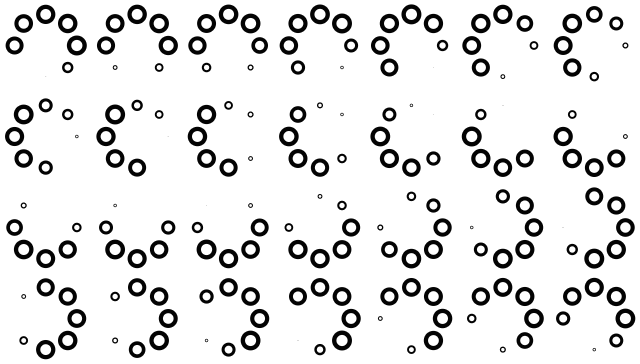
Give the GLSL for this pattern, as a Shadertoy shader.

```glsl
// A 7 by 4 sheet of loading-spinner frames: eight rings swell and shrink in turn.

const vec2 GRID = vec2(7.0, 4.0);
const float FRAMES = 28.0;
const float DOTS = 8.0;
const float TAU = 6.2831853;
const float ORBIT = 0.342;       // in cell heights
const float HOLE = 0.56;         // inner radius over outer radius
const vec3 PAPER = vec3(1.0);
const vec3 INK = vec3(0.01);

float disk(float dist, float radius, float pixel) {
    return clamp(0.5 + (radius - dist) / pixel, 0.0, 1.0);
}

// Coverage of a ring whose stroke scales with its radius
float ring(vec2 p, float radius, float pixel) {
    float dist = length(p);
    return disk(dist, radius, pixel) - disk(dist, radius * HOLE, pixel);
}

// Quick growth, slow swell, then a steady shrink; age is in frames
float ringRadius(float age) {
    float grow = 0.026 * age;
    float swell = 0.095 + 0.0009 * age;
    float shrink = 0.0146 * (24.25 - age);
    return max(0.0, min(min(grow, swell), shrink));
}

// Frame at which a dot begins to grow, counted anticlockwise from the top
float startFrame(float dot_index) {
    return 16.0 + min(4.0 * dot_index, FRAMES - 1.0);
}

float spinner(vec2 p, float frame, float pixel) {
    float ink = 0.0;
    for (float k = 0.0; k < DOTS; k++) {
        float angle = TAU * (0.25 + k / DOTS);
        vec2 center = ORBIT * vec2(cos(angle), sin(angle));
        float age = mod(frame - startFrame(k), FRAMES);
        ink = max(ink, ring(p - center, ringRadius(age), pixel));
    }
    return ink;
}

void mainImage(out vec4 fragColor, in vec2 fragCoord) {
    // Cells run left to right, top row first
    vec2 cellSize = iResolution.xy / GRID;
    vec2 grid = fragCoord / cellSize;
    vec2 cell = floor(grid);
    float frame = cell.x + GRID.x * (GRID.y - 1.0 - cell.y);

    // Centred cell coordinates, in cell heights
    vec2 p = (fract(grid) - 0.5) * cellSize / cellSize.y;
    float ink = spinner(p, frame, 1.0 / cellSize.y);
    fragColor = vec4(mix(PAPER, INK, ink), 1.0);
}
```
